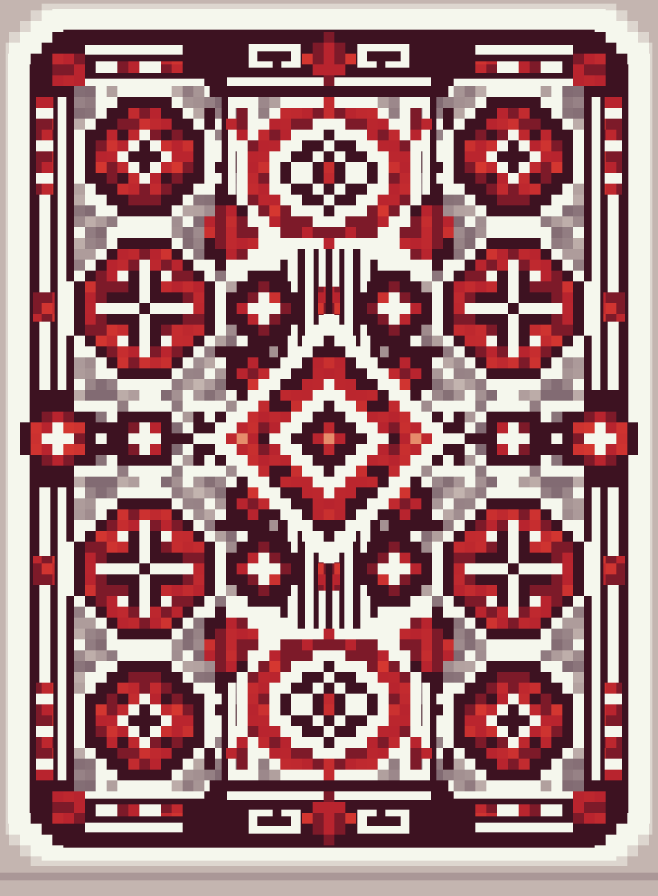
Write a WebGL 2 fragment shader that draws this pattern.

```glsl
#version 300 es
precision highp float;
uniform vec2 u_resolution;
out vec4 fragColor;

const vec3 WHITE = vec3(0.96, 0.97, 0.93);
const vec3 DARK = vec3(0.24, 0.07, 0.13);
const vec3 TAUPE = vec3(0.77, 0.71, 0.69);
const vec3 GREY = vec3(0.51, 0.42, 0.45);
const vec3 RED = vec3(0.72, 0.14, 0.18);
const vec3 WINE = vec3(0.49, 0.10, 0.16);
const float ROWS = 82.6;

float hash(vec2 p) {
  p = fract(p * vec2(0.1031, 0.1367));
  p += dot(p, p.yx + 33.33);
  return fract((p.x + p.y) * p.x * 57.0);
}

float octagon(vec2 d) {
  d = abs(d);
  return max(max(d.x, d.y), (d.x + d.y) * 0.76);
}

float diamond(vec2 d) { return abs(d.x) + abs(d.y); }

bool within(float v, float lo, float hi) { return v >= lo && v < hi; }

bool box(vec2 p, vec2 lo, vec2 hi) {
  return within(p.x, lo.x, hi.x) && within(p.y, lo.y, hi.y);
}

void paint(inout vec3 c, vec3 ink, bool mask) { if (mask) c = ink; }

// Small red blossom with a dark rim and a pale core
void blossom(inout vec3 c, vec2 d, float r, float core, vec3 red) {
  float o = octagon(d);
  paint(c, DARK, o < r + 0.9);
  paint(c, red, o < r);
  paint(c, WHITE, diamond(d) < core);
}

// Octagonal medallion holding a flower
void flowerMedallion(inout vec3 c, vec2 d, vec3 red) {
  vec2 a = abs(d);
  float o = octagon(d), hi = max(a.x, a.y), lo = min(a.x, a.y), l = a.x + a.y;
  paint(c, WHITE, o < 6.5);
  paint(c, DARK, o < 5.4);
  paint(c, red, hi < 4.5 && lo < 1.5 || hi < 3.5 && l < 5.5);
  paint(c, DARK, lo > 1.5 && hi < 2.5);
  paint(c, WHITE, hi < 2.5 && (lo < 0.5 || hi < 1.5));
  paint(c, DARK, l < 1.2);
}

// Octagonal medallion holding a long cross
void crossMedallion(inout vec3 c, vec2 d, vec3 red) {
  vec2 a = abs(d);
  float o = octagon(d), hi = max(a.x, a.y), lo = min(a.x, a.y);
  paint(c, WHITE, o < 7.3);
  paint(c, DARK, o < 6.2);
  paint(c, red, o < 5.4);
  paint(c, DARK, within(lo, 0.5, 1.5) && hi < 3.5);
  paint(c, WHITE, hi < 4.5 && lo < 0.5);
  paint(c, WHITE, within(hi, 2.5, 3.5) && within(lo, 1.5, 2.5) && a.y > a.x);
  paint(c, DARK, hi < 0.5);
}

vec3 ornament(vec2 p) {
  vec2 g = abs(p), i = floor(g + 0.5);
  float h = hash(i + 7.0), shade = hash(i + 41.0);
  vec3 red = h < 0.42 ? WINE : mix(RED, vec3(0.84, 0.22, 0.19), shade * shade * shade);

  // Card and its stepped rim
  vec3 c = TAUPE;
  float base = p.y < 0.0 ? 38.9 : 39.6;
  paint(c, mix(GREY, TAUPE, 0.6), p.y < -40.0 && p.y > -40.7);
  paint(c, mix(WHITE, TAUPE, 0.5), g.x < 29.8 && g.y < base + 0.5 && i.x + i.y < 67.0);
  paint(c, WHITE, g.x < 29.6 && g.y < base && i.x + i.y < 65.5);

  // Frame stripes
  paint(c, DARK, g.x < 27.6 && g.y < 37.7 && i.x + i.y < 62.5);
  bool sideGap = within(g.y, 10.8, 13.5);
  paint(c, WHITE, within(g.x, 25.7, 26.7) && within(g.y, 4.5, 22.5) && !sideGap);
  paint(c, WHITE, within(g.x, 24.2, 25.0) && within(g.y, 4.5, 31.5));
  paint(c, red, box(g, vec2(25.3, 10.8), vec2(27.3, 13.5)));
  paint(c, mod(i.y, 3.0) < 0.5 ? WHITE : red, box(g, vec2(25.4, 22.5), vec2(27.0, 31.5)));
  paint(c, WHITE, box(g, vec2(13.5, 35.4), vec2(22.5, 36.3)));
  paint(c, mod(i.x, 4.0) < 1.5 ? WHITE : red, box(g, vec2(13.5, 33.7), vec2(21.5, 34.8)));
  paint(c, WHITE, box(g, vec2(11.5, 32.5), vec2(22.5, 33.2)));
  paint(c, red, octagon(i - vec2(24.0, 34.0)) < 1.6);

  // Mottled field
  if (g.x < 23.5 && g.y < 32.5) {
    c = mix(GREY, TAUPE, shade * shade);
    paint(c, WHITE, h > 0.85);
    paint(c, DARK, g.x < 11.5 && h < 0.2);
    paint(c, WHITE, g.x < 11.5 && h > 0.7);
  }
  paint(c, DARK, box(g, vec2(9.3, 22.5), vec2(9.9, 31.5)));
  paint(c, WHITE, box(g, vec2(8.6, 22.5), vec2(9.3, 31.5)));

  // Head panel with hooks
  paint(c, DARK, box(g, vec2(0.0, 31.5), vec2(11.0, 37.2)));
  paint(c, WHITE, box(g, vec2(0.0, 32.5), vec2(9.4, 33.3)));
  paint(c, WHITE, box(g, vec2(2.6, 34.2), vec2(7.4, 36.4)));
  paint(c, DARK, box(g, vec2(3.5, 34.8), vec2(6.6, 35.7)) || box(g, vec2(4.4, 34.0), vec2(5.2, 35.5)));
  paint(c, red, diamond(i - vec2(0.0, 35.0)) < 2.3);

  // Waist band
  if (within(g.x, 9.5, 23.5) && g.y < 3.5) {
    paint(c, DARK, i.y < 2.5 && mod(i.x + i.y, 4.0) < 2.5);
    paint(c, WHITE, mod(i.x - i.y, 3.0) < 0.5 || (i.y > 2.5 && h > 0.4));
  }

  // Central column
  if (g.x < 4.7 && within(g.y, 6.0, 19.5)) {
    c = DARK;
    paint(c, WHITE, g.x < 0.95 || within(g.x, 1.4, 2.2) || within(g.x, 2.9, 3.8));
    paint(c, red, g.x < 1.0 && within(g.y, 11.4, 14.0));
    paint(c, DARK, g.x < 0.3 && g.y > 9.0);
  }

  // Scattered blossoms
  paint(c, WHITE, octagon(i - vec2(7.0, 6.0)) < 2.4);
  paint(c, WHITE, diamond(i - vec2(7.0, 17.0)) < 3.5);
  blossom(c, i - vec2(6.0, 12.0), 2.2, 1.2, red);
  blossom(c, i - vec2(7.0, 6.0), 1.4, 0.0, red);
  vec2 leaf = i - vec2(9.0, 19.0);
  paint(c, DARK, octagon(leaf) < 2.6);
  paint(c, red, octagon(leaf) < 2.3 && abs(leaf.x - leaf.y) < 2.5);
  paint(c, red, diamond(i - vec2(8.0, 29.0)) < 1.6);

  // Medallions
  flowerMedallion(c, i - vec2(17.0, 26.0), red);
  crossMedallion(c, i - vec2(17.0, 12.0), red);

  // Oval crest
  vec2 d = i - vec2(0.0, 24.5);
  float e = length(d / vec2(8.9, 7.4)), l = diamond(d * vec2(1.0, 1.1));
  paint(c, WHITE, e < 1.0);
  paint(c, red, within(e, 0.64, 0.88));
  paint(c, DARK, l < 4.8);
  paint(c, WHITE, within(l, 2.2, 3.6));
  paint(c, red, l < 0.9);

  // Heart diamond
  l = diamond(i);
  paint(c, WHITE, l < 11.4);
  paint(c, h < 0.25 ? DARK : red, l < 9.6);
  paint(c, DARK, within(l, 8.5, 9.6) && i.y > 3.5);
  float ring = diamond(i * vec2(0.88, 1.0));
  paint(c, WHITE, within(ring, 3.2, 5.1));
  paint(c, DARK, ring < 3.2);
  paint(c, red, l < 1.6);
  paint(c, vec3(0.9, 0.55, 0.42), l < 0.6 || octagon(i - vec2(8.0, 0.0)) < 0.5);

  // Waist rosettes
  blossom(c, i - vec2(17.0, 0.0), 1.9, 1.2, red);
  blossom(c, i - vec2(25.0, 0.0), 2.6, 1.2, red);
  return c;
}

void main() {
  vec2 center = u_resolution * vec2(0.5, 0.5104);
  vec3 sum = vec3(0.0);
  // 3x3 supersampling smooths every edge
  for (int k = 0; k < 9; k++) {
    vec2 offset = (vec2(k % 3, k / 3) - 1.0) / 3.0;
    sum += ornament((gl_FragCoord.xy + offset - center) / u_resolution.y * ROWS);
  }
  fragColor = vec4(sum / 9.0, 1.0);
}
```
